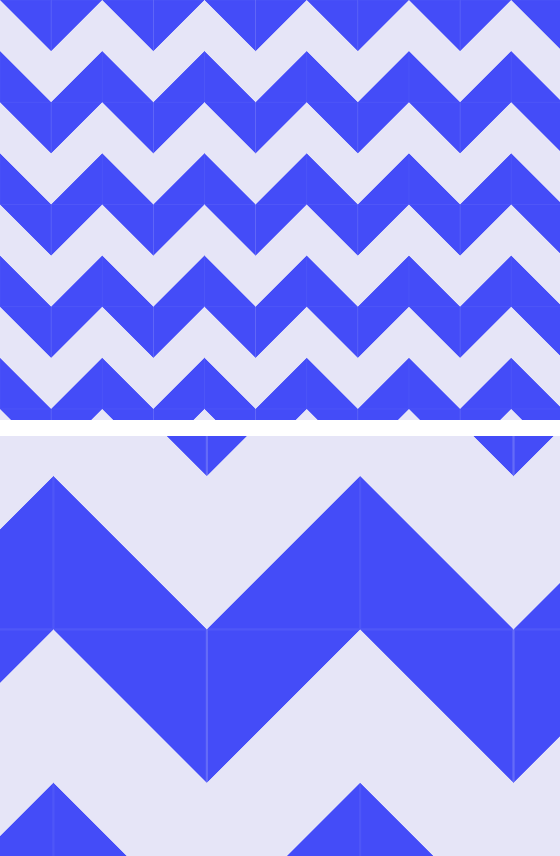
Top: the whole. Bottom: its middle third, enlarged.
Give the GLSL for this pattern, as a WebGL 2 fragment shader.

```glsl
#version 300 es
precision highp float;

uniform vec2 u_resolution;
out vec4 fragColor;

// Distance to the nearest whole number
float toNearest(float x) {
    return abs(fract(x + 0.5) - 0.5);
}

// Soft hairline, measured in tiles
float hairline(float dist, float pixel) {
    return 1.0 - smoothstep(0.0035 - 0.5 * pixel, 0.0035 + 0.5 * pixel, dist);
}

void main() {
    const vec3 blue = vec3(0.267, 0.300, 0.973);
    const vec3 lavender = vec3(0.900, 0.897, 0.970);

    // Square tiles, counted from the top left corner
    float pixel = 4.108 / u_resolution.y;
    vec2 tile = vec2(gl_FragCoord.x, u_resolution.y - gl_FragCoord.y) * pixel;

    // Zigzag bands: each fills half of a tile's height
    float zigzag = toNearest(tile.x);
    float fromBand = toNearest(tile.y - zigzag - 0.25);
    float edge = (fromBand - 0.25) * 0.7071;
    float band = 1.0 - smoothstep(-0.5 * pixel, 0.5 * pixel, edge);

    // Faint seams at the valleys, peaks and tile rows
    float seam = 0.20 * hairline(toNearest(tile.x + 0.5), pixel);
    seam = max(seam, 0.06 * hairline(zigzag, pixel));
    seam = max(seam, 0.07 * hairline(toNearest(tile.y), pixel));

    vec3 ground = mix(blue, lavender, seam);
    fragColor = vec4(mix(ground, lavender, band), 1.0);
}
```
